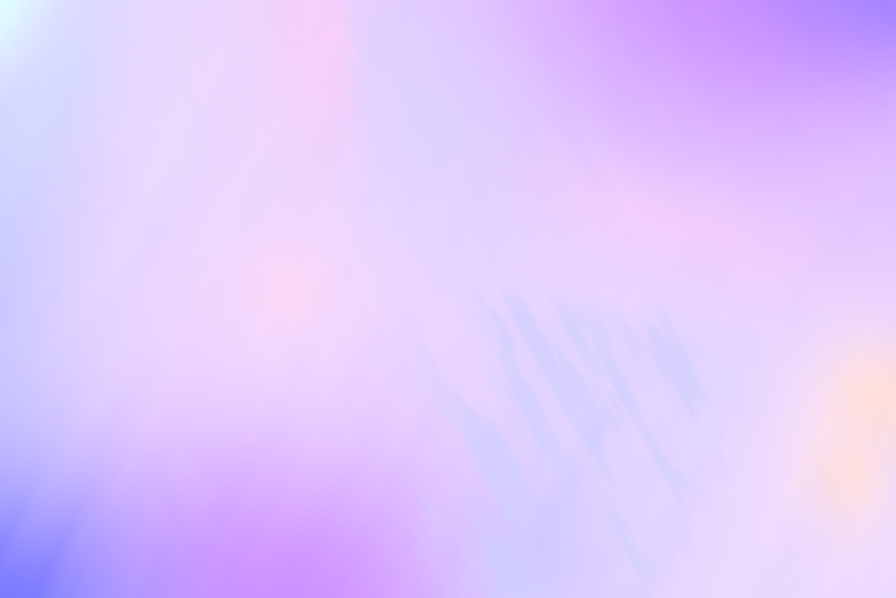
A Shadertoy shader for this background:

```glsl
// Soft pastel wash of lavender, violet, pink and peach glows with brushed streaks.
#define BASE vec3(0.92, 0.85, 1.00)
#define VIOLET vec3(0.81, 0.57, 1.00)
#define INDIGO vec3(0.46, 0.46, 1.00)
#define PERIWINKLE vec3(0.76, 0.77, 1.00)
#define MIST vec3(0.85, 0.82, 1.00)
#define PINK vec3(0.98, 0.81, 0.97)
#define PEACH vec3(1.00, 0.87, 0.85)
#define ICE vec3(0.87, 1.00, 1.00)
#define WARP 0.022
#define STREAK_TILT -1.08

float hash(vec2 p) {
    p = fract(p * vec2(0.1031, 0.1137));
    p += dot(p, p.yx + 33.33);
    return fract((p.x + p.y) * p.x * 17.3);
}

float noise(vec2 p) {
    vec2 cell = floor(p), f = fract(p);
    f = f * f * (3.0 - 2.0 * f);
    return mix(mix(hash(cell), hash(cell + vec2(1, 0)), f.x),
               mix(hash(cell + vec2(0, 1)), hash(cell + vec2(1, 1)), f.x), f.y);
}

float fbm(vec2 p) {
    float sum = 0.0, gain = 0.5;
    for (int i = 0; i < 4; i++) {
        sum += gain * noise(p);
        p = p * 2.03 + 17.0;
        gain *= 0.5;
    }
    return sum;
}

vec2 rotate(vec2 p, float angle) {
    float c = cos(angle), s = sin(angle);
    return mat2(c, -s, s, c) * p;
}

// Tilted elliptical falloff, 1 at its center
float glow(vec2 p, vec2 center, vec2 radii, float angle) {
    vec2 d = rotate(p - center, angle) / radii;
    return exp(-dot(d, d));
}

// Noise drawn out along one direction
float brush(vec2 p, float angle, vec2 scale) {
    return fbm(rotate(p, angle) * scale + 40.0);
}

void mainImage(out vec4 fragColor, in vec2 fragCoord) {
    // Height runs 0..1, width 0..1.5
    vec2 uv = fragCoord / iResolution.xy * vec2(1.5, 1.0);
    float strokes = brush(uv, STREAK_TILT, vec2(5.0, 34.0)) - 0.47;
    float sweep = brush(uv, 1.1, vec2(3.0, 22.0)) - 0.47;
    vec2 p = uv + WARP * vec2(strokes + sweep, sweep);
    vec3 color = BASE;

    // Upper right violet and its blue corner
    color = mix(color, VIOLET, glow(p, vec2(1.27, 1.07), vec2(0.48, 0.36), -0.15));
    color = mix(color, vec3(0.58, 0.48, 1.0), 0.8 * glow(p, vec2(1.54, 1.04), vec2(0.24, 0.15), 0.0));
    color = mix(color, PINK, 0.55 * glow(p, vec2(1.14, 0.62), vec2(0.28, 0.07), -0.3));
    color = mix(color, vec3(0.90, 0.76, 1.0), 0.55 * glow(p, vec2(1.5, 0.62), vec2(0.22, 0.13), 0.0));

    // Lower left violet, blue edge and deep corner
    color = mix(color, VIOLET, glow(p, vec2(0.46, -0.02), vec2(0.35, 0.29), -0.2));
    color = mix(color, PERIWINKLE, 0.9 * glow(p, vec2(-0.06, 0.48), vec2(0.19, 0.46), 0.0));
    color = mix(color, INDIGO, glow(p, vec2(-0.03, -0.03), vec2(0.26, 0.23), 0.0));

    // Icy upper left corner beside a slanted blue band
    color = mix(color, vec3(0.82, 0.85, 1.0), 0.75 * glow(p, vec2(0.09, 0.84), vec2(0.08, 0.26), -0.4));
    color = mix(color, ICE, glow(p, vec2(-0.01, 1.02), vec2(0.09, 0.17), -0.35));

    // Pink halo around the left center
    color = mix(color, vec3(0.95, 0.84, 1.0), 0.7 * glow(p, vec2(0.47, 0.46), vec2(0.24, 0.19), 0.0));
    color = mix(color, vec3(0.99, 0.85, 0.96), 0.8 * glow(p, vec2(0.49, 0.52), vec2(0.09, 0.08), 0.0));

    // Upper pink ribbon with a firm right side, then cool mist
    float ribbon = glow(p, vec2(0.57, 0.96), vec2(0.13, 0.26), 0.0);
    color = mix(color, MIST, 0.65 * glow(p, vec2(0.73, 0.80), vec2(0.14, 0.22), 0.3));
    color = mix(color, PINK, 0.85 * ribbon * (1.0 - smoothstep(0.55, 0.63, p.x)));

    // Brushed blue fan below the right center
    float top = smoothstep(-0.03, 0.07, 0.52 - 0.14 * (p.x - 0.82) - p.y);
    float left = smoothstep(0.70, 0.90, p.x + 0.25 * strokes);
    float right = 1.0 - smoothstep(-0.03, 0.05, p.x - 1.08 - 0.38 * p.y + 0.12 * strokes);
    float fan = top * left * right;
    float bristles = smoothstep(-0.06, 0.10, strokes);
    color = mix(color, MIST, fan * (0.55 + 0.45 * bristles));
    color = mix(color, vec3(0.81, 0.78, 1.0), 0.8 * glow(p, vec2(0.88, 0.08), vec2(0.13, 0.14), 0.0));
    color = mix(color, vec3(0.83, 0.82, 1.0), 0.5 * fan * bristles);

    // Warm peach light at the right edge
    color = mix(color, vec3(0.97, 0.88, 0.98), 0.8 * glow(p, vec2(1.42, 0.27), vec2(0.13, 0.20), 0.0));
    color = mix(color, PEACH, 0.75 * glow(p, vec2(1.42, 0.21), vec2(0.07, 0.09), -0.2));
    color = mix(color, PEACH, 0.95 * glow(p, vec2(1.48, 0.34), vec2(0.09, 0.09), 0.5));

    // Faint brushed grain over the whole wash
    color += 0.025 * vec3(1.0, 0.8, 0.2) * (sweep - 0.5 * strokes);
    fragColor = vec4(clamp(color, 0.0, 1.0), 1.0);
}
```
